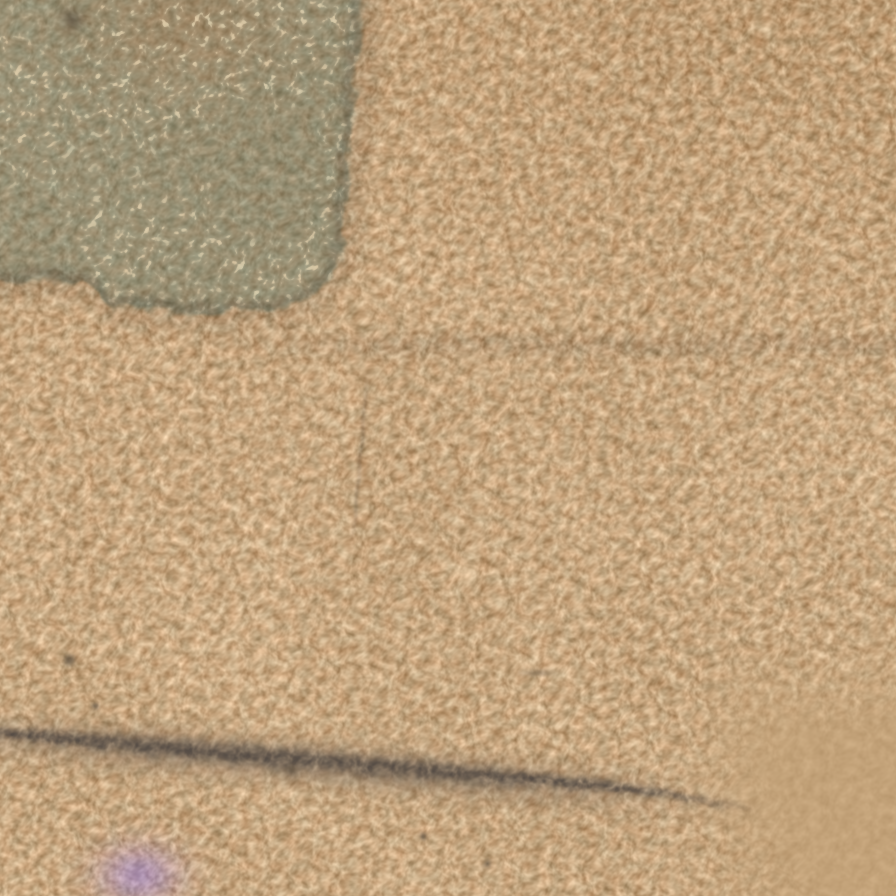
Give the GLSL for this texture, as a Shadertoy shader.

```glsl
// Sandy, pebbled pavement with a grey-green worn slab at the upper left,
// a dark tapering crack low down and a faint violet glint. Gradient noise
// makes the grain; distance functions place the slab, seams and stains.

const vec3 SAND        = vec3(0.780, 0.656, 0.505);
const vec3 SAND_BROWN  = vec3(0.735, 0.605, 0.450);
const vec3 SAND_SMOOTH = vec3(0.765, 0.637, 0.475);
const vec3 SLAB        = vec3(0.605, 0.570, 0.460);
const vec3 SLAB_FLECK  = vec3(0.800, 0.730, 0.590);
const vec3 SLAB_RIM    = vec3(0.440, 0.405, 0.325);
const vec3 CRACK       = vec3(0.310, 0.280, 0.260);
const vec3 SOOT        = vec3(0.500, 0.440, 0.375);
const vec3 VIOLET      = vec3(0.660, 0.560, 0.780);
const vec3 STAIN       = vec3(0.330, 0.280, 0.220);

const float GRAIN_FREQ     = 92.0;
const float GRAIN_CONTRAST = 0.23;
const float SLAB_RADIUS    = 0.075;

// Small stains: centre and radius.
const vec3 STAINS[6] = vec3[6](
    vec3(0.080, 0.978, 0.011), vec3(0.078, 0.264, 0.006),
    vec3(0.106, 0.212, 0.004), vec3(0.325, 0.140, 0.007),
    vec3(0.472, 0.066, 0.004), vec3(0.544, 0.036, 0.005));

vec2 gradientAt(vec2 cell) {
    vec3 h = fract(cell.xyx * vec3(0.1031, 0.1030, 0.0973));
    h += dot(h, h.yzx + 33.33);
    float angle = 6.2832 * fract((h.x + h.y) * h.z);
    return vec2(cos(angle), sin(angle));
}

float gradientNoise(vec2 p) {
    vec2 i = floor(p), f = p - i;
    vec2 u = f * f * f * (f * (f * 6.0 - 15.0) + 10.0);
    float a = dot(gradientAt(i), f);
    float b = dot(gradientAt(i + vec2(1, 0)), f - vec2(1, 0));
    float c = dot(gradientAt(i + vec2(0, 1)), f - vec2(0, 1));
    float d = dot(gradientAt(i + vec2(1, 1)), f - vec2(1, 1));
    return mix(mix(a, b, u.x), mix(c, d, u.x), u.y);
}

float fbm(vec2 p) {
    float sum = 0.0, amp = 1.0;
    for (int i = 0; i < 3; i++) {
        sum += amp * gradientNoise(p);
        p = mat2(1.6, 1.2, -1.2, 1.6) * p + 17.3;
        amp *= 0.5;
    }
    return sum;
}

float bell(float x, float width) { return exp(-x * x / (width * width)); }

// Pebbles stretched along a steep diagonal.
float pebbles(vec2 p) {
    vec2 q = mat2(0.85, 0.40, -0.53, 0.80) * p * GRAIN_FREQ;
    q += 0.35 * gradientNoise(p * 40.0);
    return 0.75 * gradientNoise(q) + 0.65 * gradientNoise(q * 1.83 + 31.7)
         + 0.25 * gradientNoise(q * 3.1 + 8.4);
}

// Signed distance to the slab: leaning right side, stepped lower side.
float slabDistance(vec2 p) {
    float lower = mix(0.686, 0.655, smoothstep(0.090, 0.130, p.x));
    lower -= 0.006 * bell(p.x - 0.235, 0.04);
    vec2 q = vec2(p.x - 0.384 - 0.085 * (p.y - 0.74), lower - p.y) + SLAB_RADIUS;
    float d = length(max(q, 0.0)) + min(max(q.x, q.y), 0.0) - SLAB_RADIUS;
    return d + 0.009 * fbm(p * 32.0);
}

void mainImage(out vec4 fragColor, in vec2 fragCoord) {
    vec2 p = fragCoord / iResolution.xy;
    float px = 1.0 / iResolution.y;
    float grain = pebbles(p);
    float broad = fbm(p * 5.0 + 3.1);
    float ragged = fbm(p * 45.0 + 9.0);

    // Sand tone, browner to the upper right, rubbed smooth at lower right.
    float brown = smoothstep(0.50, 1.0, p.y) * smoothstep(0.25, 0.75, p.x);
    vec3 color = mix(SAND, SAND_BROWN, 0.75 * brown) + 0.025 * broad;
    float smoothArea = smoothstep(0.74, 0.90, p.x + 0.05 * broad)
                     * (1.0 - smoothstep(0.17, 0.31, p.y + 0.05 * broad));
    color = mix(color, SAND_SMOOTH, smoothArea);
    float ripple = gradientNoise(mat2(0.8, 0.6, -0.6, 0.8) * p * vec2(45.0, 90.0));
    color += 0.035 * smoothArea * ripple;

    // Faint horizontal seam, hairline and pale chip.
    float seam = bell(p.y - 0.615 - 0.006 * broad, 0.013) * smoothstep(0.20, 0.45, p.x);
    color *= 1.0 - 0.085 * seam;
    float hairX = 0.393 + 0.10 * (p.y - 0.40) + 0.006 * gradientNoise(p * 25.0);
    float hair = bell(p.x - hairX, 0.003) * smoothstep(0.38, 0.43, p.y)
               * (1.0 - smoothstep(0.54, 0.60, p.y));
    color *= 1.0 - 0.13 * hair;
    color += 0.07 * bell(length(p - vec2(0.512, 0.365)) + 0.006 * ragged, 0.016);

    // Slab body with cream flecks, brown wear and a shaded rim.
    float d = slabDistance(p);
    float inside = 1.0 - smoothstep(-0.003 - px, 0.003 + px, d);
    float wear = bell(length((p - vec2(0.21, 0.97)) * vec2(0.7, 1.0)), 0.07);
    vec3 slab = mix(SLAB, SAND_BROWN * 0.88, 0.55 * wear) + 0.03 * broad;
    float fleckArea = smoothstep(-0.25, 0.35, broad + 1.2 * (p.x - 0.10) + wear);
    slab = mix(slab, SLAB_FLECK, 0.75 * fleckArea * smoothstep(0.20, 0.50, grain));
    slab = mix(slab, SLAB_RIM, 0.50 * bell(d + 0.006, 0.008));
    color *= 1.0 - 0.10 * bell(d, 0.022);
    color = mix(color, slab, inside);

    // Shared relief with a slight warm and cool variation.
    float relief = GRAIN_CONTRAST * mix(1.0, 0.65, inside) * (1.0 - 0.78 * smoothArea);
    color += relief * grain * vec3(0.96, 1.0, 1.02);
    color += 0.035 * gradientNoise(p * 75.0 + 50.0) * vec3(1.0, -0.3, -0.7) * (1.0 - smoothArea);

    // Dark crack over a softer band of soot, tapering to the right.
    float crackY = 0.182 - 0.088 * p.x - 0.010 * smoothstep(0.70, 0.84, p.x);
    float across = p.y - crackY + 0.004 * ragged;
    float taper = 1.0 - smoothstep(0.62, 0.85, p.x);
    float body = smoothstep(0.0, 0.20, p.x) * (1.0 - smoothstep(0.42, 0.75, p.x));
    color = mix(color, SOOT, (0.35 + 0.25 * body) * taper * bell(across + 0.004, 0.022));
    float core = bell(across, mix(0.006, 0.010, body)) * sqrt(taper);
    color = mix(color, CRACK, core * clamp(0.68 - 0.5 * grain + 0.2 * ragged, 0.0, 0.9));

    // Violet glint and scattered stains.
    vec2 glint = (p - vec2(0.155, 0.023)) * vec2(0.75, 1.0);
    color = mix(color, VIOLET + 0.12 * grain, 0.72 * bell(length(glint), 0.032));
    for (int i = 0; i < STAINS.length(); i++) {
        float r = length(p - STAINS[i].xy) + 0.003 * ragged;
        color = mix(color, STAIN, 0.65 * bell(r, STAINS[i].z));
    }
    vec2 smear = (p - vec2(0.600, 0.249)) * vec2(0.25, 1.0);
    color = mix(color, STAIN, 0.35 * bell(length(smear) + 0.002 * ragged, 0.004));

    fragColor = vec4(clamp(color, 0.0, 1.0), 1.0);
}
```
